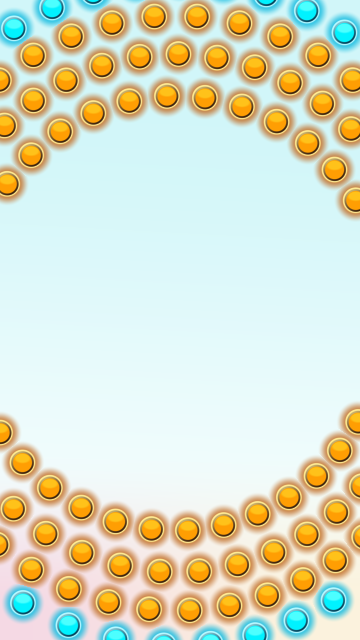
Give the GLSL for this background, as a Shadertoy shader.

```glsl
#define RING_CENTER vec2(-0.0116, 0.0185)
#define INNER_RADIUS 0.604
#define RING_GAP 0.1204
#define GAP_SHRINK 0.0046
#define ARC_SAG 0.0139
#define LOWER_BEND -1.5
#define DOT_RADIUS 0.0362
#define HALO_REACH 1.72
#define HALO_STRENGTH 0.88

const int RINGS = 4;

// Arc layout: middle angle, half span (degrees), dot count.
// Upper arcs come first, then lower arcs, each from the inside out.
const vec3 ARCS[8] = vec3[8](
    vec3(2.7, 55.2, 12.0), vec3(0.6, 43.0, 11.0),
    vec3(0.0, 37.2, 10.0), vec3(0.7, 30.3, 9.0),
    vec3(3.2, 57.5, 13.0), vec3(5.2, 43.4, 11.0),
    vec3(2.7, 38.9, 11.0), vec3(2.0, 28.3, 8.0));

// Vector from the nearest dot centre of one ring to p.
vec2 offsetFromDot(vec2 p, int ring) {
    bool lower = p.y < 0.0;
    float side = lower ? -1.0 : 1.0;
    float bend = lower ? LOWER_BEND : 0.0;
    vec3 arc = ARCS[ring + (lower ? RINGS : 0)];
    vec2 q = vec2(p.x, abs(p.y));

    // Invert the spacing curve, then snap to a dot.
    float angle = degrees(atan(q.x, q.y)) - arc.x;
    float t = clamp(angle / arc.y, -1.0, 1.0);
    t = (angle - bend * t * t) / arc.y;
    float last = arc.z - 1.0;
    float index = clamp(floor((t * 0.5 + 0.5) * last + 0.5), 0.0, last);
    t = 2.0 * index / last - 1.0;

    float theta = radians(arc.x + arc.y * t + bend * t * t);
    float k = float(ring);
    float radius = INNER_RADIUS + RING_GAP * k - GAP_SHRINK * k * k - ARC_SAG * t * t;
    return (q - radius * vec2(sin(theta), cos(theta))) * vec2(1.0, side);
}

// Antialiased filled disc mask.
float disc(float d, float radius, float blur) {
    return 1.0 - smoothstep(radius - blur, radius + blur, d);
}

vec3 background(vec2 uv) {
    vec3 aqua = vec3(0.82, 0.965, 0.975);
    vec3 pale = vec3(0.95, 0.99, 0.99);
    vec3 pink = vec3(0.96, 0.85, 0.895);
    vec3 cream = vec3(0.985, 0.95, 0.865);
    float height = uv.y + 0.03 * (uv.x - 0.5);
    vec3 sky = mix(pale, aqua, smoothstep(0.15, 0.85, height));
    vec3 warm = mix(pink, cream, smoothstep(0.0, 0.9, uv.x));
    return mix(sky, warm, 1.0 - smoothstep(0.04, 0.3, uv.y));
}

// Glossy button; q is measured in dot radii.
vec3 paintDot(vec3 color, vec2 q, float blur, bool cyan) {
    vec3 halo = cyan ? vec3(0.10, 0.74, 0.88) : vec3(0.77, 0.46, 0.19);
    vec3 rim = cyan ? vec3(0.72, 0.97, 1.0) : vec3(1.0, 0.92, 0.58);
    vec3 groove = cyan ? vec3(0.02, 0.27, 0.36) : vec3(0.24, 0.14, 0.05);
    vec3 face = cyan ? vec3(0.0, 0.95, 1.0) : vec3(1.0, 0.62, 0.01);
    vec3 gloss = cyan ? vec3(0.30, 1.0, 1.0) : vec3(1.0, 0.76, 0.10);
    float d = length(q);
    float shade = dot(q / max(d, 0.001), vec2(0.5, -0.866));

    // Soft glow and metal rim
    float glow = 1.0 - smoothstep(0.9, HALO_REACH, d);
    color = mix(color, halo, glow * HALO_STRENGTH);
    vec3 metal = mix(rim, halo, 0.3 + 0.3 * shade);
    color = mix(color, metal, disc(d, 1.0, blur));
    color = mix(color, rim, disc(abs(d - 0.91), 0.045, blur));

    // Dark groove, deepest at the lower right
    float depth = 0.65 + 0.35 * shade;
    color = mix(color, groove, depth * disc(d, 0.87, blur));

    // Face with a brighter upper cap
    color = mix(color, face, disc(d, 0.73, blur));
    float cap = disc(length((q - vec2(0.0, 0.34)) / vec2(1.25, 0.75)), 0.48, 0.12);
    return mix(color, gloss, cap * disc(d, 0.70, blur));
}

void mainImage(out vec4 fragColor, in vec2 fragCoord) {
    vec2 uv = fragCoord / iResolution.xy;
    vec2 p = (fragCoord - 0.5 * iResolution.xy) / iResolution.x - RING_CENTER;

    // Nearest dot over all rings
    vec2 nearest = vec2(9.0);
    int nearestRing = 0;
    for (int ring = 0; ring < RINGS; ring++) {
        vec2 offset = offsetFromDot(p, ring);
        if (dot(offset, offset) < dot(nearest, nearest)) {
            nearest = offset;
            nearestRing = ring;
        }
    }

    float blur = 0.75 / (iResolution.x * DOT_RADIUS);
    bool cyan = nearestRing == RINGS - 1;
    vec3 color = paintDot(background(uv), nearest / DOT_RADIUS, blur, cyan);
    fragColor = vec4(color, 1.0);
}
```
